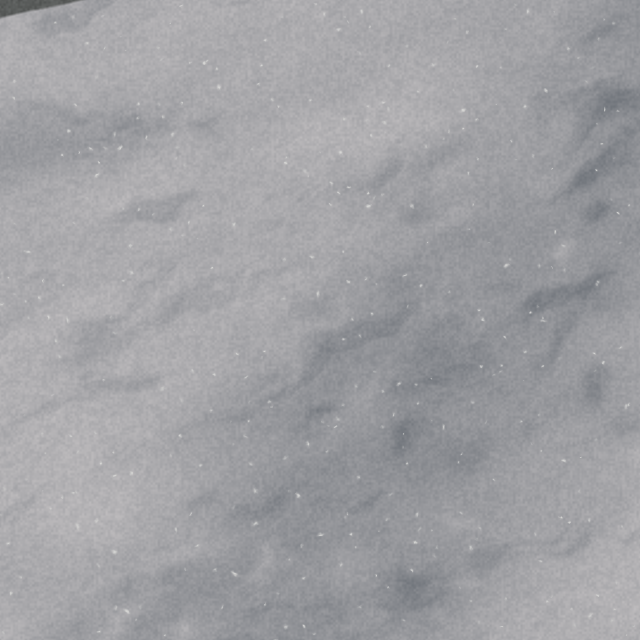
Write a Shadertoy shader that draws this texture.

```glsl
// Shaded grey snow with soft diagonal hollows, fine grain and scattered bright glints.

const vec3 SHADOW_COLOR = vec3(0.495, 0.508, 0.530);
const vec3 LIT_COLOR    = vec3(0.695, 0.690, 0.700);
const vec3 GLINT_COLOR  = vec3(0.850, 0.850, 0.840);
const vec3 CORNER_COLOR = vec3(0.350, 0.360, 0.355);
const float BASE_TONE    = 0.95;   // 0 is shadow, 1 is lit
const float BAND_DEPTH   = 0.57;
const float STREAK_DEPTH = 0.45;
const float SMUDGE_DEPTH = 0.46;
const float CREASE_DEPTH = 0.32;
const float DRIFT_AMOUNT = 0.62;
const float GRAIN_AMOUNT = 0.50;
const float GLINT_CHANCE = 0.075;
const float DRIFT_ANGLE  = 0.42;

float hash(vec2 p) {
    vec3 q = fract(vec3(p.xyx) * 0.1031);
    q += dot(q, q.yzx + 33.33);
    return fract((q.x + q.y) * q.z);
}

vec2 hash2(vec2 p) {
    return vec2(hash(p + 17.3), hash(p + 71.9));
}

float noise(vec2 p) {
    vec2 i = floor(p), f = fract(p);
    f = f * f * (3.0 - 2.0 * f);
    float low  = mix(hash(i), hash(i + vec2(1, 0)), f.x);
    float high = mix(hash(i + vec2(0, 1)), hash(i + vec2(1, 1)), f.x);
    return mix(low, high, f.y);
}

float fbm(vec2 p) {
    float sum = 0.0, amplitude = 0.5;
    for (int i = 0; i < 4; i++) {
        sum += amplitude * noise(p);
        p = mat2(0.8, 0.6, -0.6, 0.8) * p * 2.03 + 11.7;
        amplitude *= 0.5;
    }
    return sum / 0.9375;
}

vec2 rotate(vec2 p, float angle) {
    float c = cos(angle), s = sin(angle);
    return vec2(c * p.x + s * p.y, c * p.y - s * p.x);
}

// Soft elongated dents (positive) and mounds (negative), one or none per cell
float smudges(vec2 p, float cells, float seed) {
    float sum = 0.0;
    vec2 g = p * cells, cell = floor(g);
    for (int y = -1; y <= 1; y++)
    for (int x = -1; x <= 1; x++) {
        vec2 id = cell + vec2(x, y), key = id + seed;
        vec2 offset = g - id - mix(vec2(0.15), vec2(0.85), hash2(key));
        vec2 shape = hash2(key + 40.0);
        vec2 size = vec2(mix(0.22, 0.44, shape.x), mix(0.11, 0.21, shape.y));
        float kind = hash(key + 90.0);
        float strength = kind < 0.52 ? mix(0.5, 1.3, kind / 0.52)
                                     : (kind > 0.74 ? -0.8 : 0.0);
        vec2 q = rotate(offset, mix(0.1, 0.95, hash(key + 60.0))) / size;
        sum += strength * exp(-dot(q, q));
    }
    return sum;
}

// Tiny soft-edged crystals on three grids of different pitch
float glints(vec2 p) {
    float sum = 0.0;
    vec2 ragged = 0.0022 * (vec2(noise(p * 310.0), noise(p * 310.0 + 57.0)) - 0.5);
    for (int i = 0; i < 3; i++) {
        float cells = 23.0 + 15.0 * float(i);
        vec2 g = rotate(p, 0.5 * float(i)) * cells;
        vec2 id = floor(g), key = id + 130.0 * float(i + 1);
        vec2 offset = (g - id - mix(vec2(0.25), vec2(0.75), hash2(key))) / cells;
        offset = rotate(offset + ragged, 3.14 * hash(key + 5.0));
        offset.x *= mix(0.5, 1.0, hash(key + 9.0));
        vec2 q = offset / mix(0.0012, 0.0025, hash(key + 21.0));
        float strength = mix(0.3, 1.1, hash(key + 45.0));
        sum += strength * exp(-dot(q, q)) * step(hash(key + 33.0), GLINT_CHANCE);
    }
    return min(sum, 1.0);
}

void mainImage(out vec4 fragColor, in vec2 fragCoord) {
    vec2 p = fragCoord / iResolution.y;
    vec2 warp = vec2(fbm(p * 7.0), fbm(p * 7.0 + 31.0)) - 0.5;
    vec2 ripple = vec2(noise(p * 26.0), noise(p * 26.0 + 83.0)) - 0.5;
    vec2 w = p + 0.09 * warp;

    // Broad diagonal shadow and the fainter streak at upper left
    float across = dot(w, vec2(0.76, -0.65));
    float band = smoothstep(-0.08, 0.22, across) * (1.0 - smoothstep(0.30, 0.72, across));
    float rise = (w.y - 0.74 - 0.25 * w.x) / 0.07;
    float streak = exp(-rise * rise) * (1.0 - smoothstep(0.08, 0.50, w.x));

    // Wind-drawn drifts, thin creases and hollows
    vec2 wind = rotate(w + 0.012 * ripple, DRIFT_ANGLE);
    float drift = fbm(wind * vec2(3.5, 10.0) + 4.0) - 0.5;
    float crease = smoothstep(0.60, 0.82, fbm(wind * vec2(6.0, 21.0) + 52.0));
    vec2 s = w + 0.022 * ripple;
    float dents = smudges(s, 5.0, 7.0) * 0.6 + smudges(s + 0.37, 9.5, 203.0);
    float tone = BASE_TONE - BAND_DEPTH * band - STREAK_DEPTH * streak
               + DRIFT_AMOUNT * drift - CREASE_DEPTH * crease
               - SMUDGE_DEPTH * dents * mix(0.16, 1.0, band);

    // Fine granular surface with faint upright threads
    float grain = 0.55 * noise(p * 270.0) + 0.3 * noise(rotate(p, DRIFT_ANGLE) * vec2(110.0, 160.0))
                + 0.15 * noise(p * vec2(330.0, 45.0)) - 0.5;
    tone = clamp(tone, -0.15, 1.08) + GRAIN_AMOUNT * grain;

    vec3 color = mix(SHADOW_COLOR, LIT_COLOR, tone);
    color = mix(color, GLINT_COLOR, 0.9 * glints(p));

    // Dark ground beyond the snow edge
    float edge = p.y - 0.972 - 0.23 * p.x + 0.01 * warp.x;
    color = mix(color, CORNER_COLOR + 0.12 * grain, smoothstep(-0.003, 0.003, edge));
    fragColor = vec4(color, 1.0);
}
```
